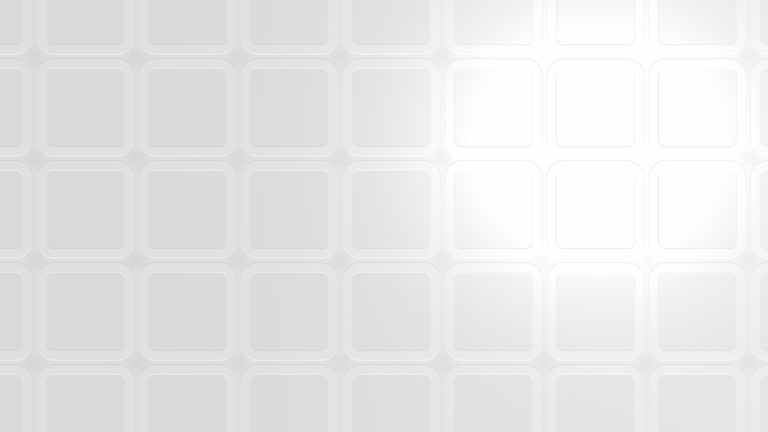
Write a WebGL 2 fragment shader that draws this pattern.

```glsl
#version 300 es
precision highp float;

uniform vec2 u_resolution;
out vec4 fragColor;

// Lengths are fractions of the canvas height
#define PITCH 0.2361
#define FIRST_CENTER vec2(0.198, 0.279)
#define OUTER_HALF 0.1130
#define OUTER_RADIUS 0.040
#define INNER_HALF 0.0907
#define INNER_RADIUS 0.016
#define LINE_WIDTH 0.0024
#define GLOW_CENTER vec2(1.368, 0.665)
#define GLOW_SIZE vec2(0.37, 0.335)
#define GLOW_STRENGTH 0.205

float roundedSquare(vec2 p, float halfSize, float radius) {
    vec2 q = abs(p) - halfSize + radius;
    return length(max(q, 0.0)) + min(max(q.x, q.y), 0.0) - radius;
}

// Outward direction of the nearest edge
vec2 edgeNormal(vec2 p, float halfSize, float radius) {
    vec2 q = abs(p) - halfSize + radius;
    vec2 corner = max(q, 0.0);
    vec2 side = q.x > q.y ? vec2(1.0, 0.0) : vec2(0.0, 1.0);
    vec2 n = length(corner) > 0.0 ? normalize(corner) : side;
    return n * sign(p);
}

float coverage(float d, float pixel) {
    return clamp(0.5 - d / pixel, 0.0, 1.0);
}

float edgeLine(float d, float pixel) {
    float halfWidth = 0.5 * LINE_WIDTH;
    return coverage(d - halfWidth, pixel) - coverage(d + halfWidth, pixel);
}

// Soft backdrop: slow ramp to the right plus a bright spot
float backdrop(vec2 uv, float aspect) {
    float ramp = mix(0.850, 0.895, smoothstep(0.1, 1.0, uv.x / aspect));
    vec2 g = (uv - GLOW_CENTER) / GLOW_SIZE;
    return ramp + GLOW_STRENGTH * exp(-dot(g, g));
}

void main() {
    float pixel = 1.0 / u_resolution.y;
    vec2 uv = gl_FragCoord.xy * pixel;
    vec2 p = (fract((uv - FIRST_CENTER) / PITCH + 0.5) - 0.5) * PITCH;

    float outer = roundedSquare(p, OUTER_HALF, OUTER_RADIUS);
    float inner = roundedSquare(p, INNER_HALF, INNER_RADIUS);
    vec2 outerNormal = edgeNormal(p, OUTER_HALF, OUTER_RADIUS);
    vec2 innerNormal = edgeNormal(p, INNER_HALF, INNER_RADIUS);

    // Raised frame around a sunken panel, with darker gap crossings
    float frame = coverage(outer, pixel) - coverage(inner, pixel);
    float gap = 1.0 - coverage(outer, pixel);
    float crossing = smoothstep(0.085, 0.118, min(abs(p.x), abs(p.y)));
    float shade = backdrop(uv, u_resolution.x / u_resolution.y);
    shade += 0.026 * frame + gap * mix(0.013, -0.008, crossing);
    shade = min(shade, 0.996);

    // Bevel lines: light below the frame and above the panel
    float outerFacing = -outerNormal.y - 0.15 * abs(outerNormal.x);
    float innerFacing = innerNormal.y + 0.25 * innerNormal.x;
    float outerLine = edgeLine(outer, pixel);
    float innerLine = edgeLine(inner, pixel);
    shade += outerLine * (0.060 * max(outerFacing, 0.0) + 0.045 * min(outerFacing, 0.0));
    shade += innerLine * (0.055 * max(innerFacing, 0.0) + 0.035 * min(innerFacing, 0.0));

    // Faint grey rims keep the shapes visible inside the bright spot
    float bright = smoothstep(0.93, 1.0, shade);
    shade -= bright * (0.030 * outerLine + 0.045 * innerLine);

    fragColor = vec4(vec3(clamp(shade, 0.0, 1.0)), 1.0);
}
```
